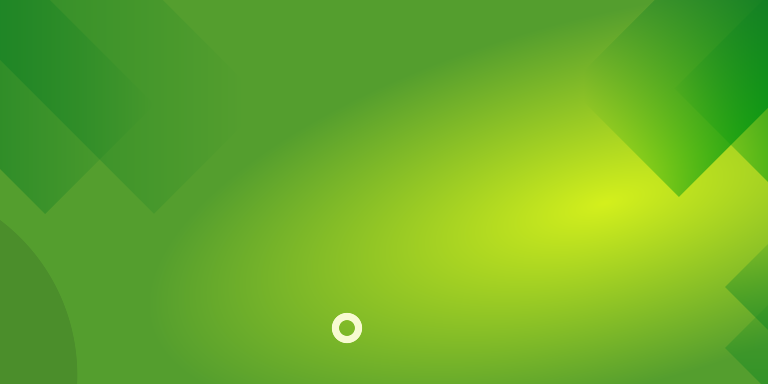
Write a Shadertoy shader that draws this background.

```glsl
// Green backdrop with a tilted lime glow, fading diamonds, a corner disc and a small ring.

const vec3 LEAF = vec3(0.33, 0.62, 0.18);
const vec3 LIME = vec3(0.83, 0.94, 0.11);
const vec3 FOREST = vec3(0.07, 0.50, 0.14);
const vec3 EMERALD = vec3(0.05, 0.62, 0.06);
const vec3 FERN = vec3(0.12, 0.55, 0.14);
const vec3 MOSS = vec3(0.295, 0.555, 0.17);
const vec3 CREAM = vec3(0.97, 0.98, 0.82);

// Coverage of a signed distance, softened over one pixel.
float coverage(float dist) {
    float pixel = 1.0 / iResolution.y;
    return 1.0 - smoothstep(-0.5 * pixel, 0.5 * pixel, dist);
}

// Box turned by 45 degrees; extent is measured along x+y and x-y.
float diamond(vec2 p, vec2 center, vec2 extent) {
    vec2 e = p - center;
    vec2 d = abs(vec2(e.x + e.y, e.x - e.y)) - extent;
    return max(d.x, d.y) * 0.70711;
}

// Linear ramp from 0 at start to 1 at end.
float ramp(float start, float end, float x) {
    return clamp((x - start) / (end - start), 0.0, 1.0);
}

// Normalized distance inside a tilted ellipse: 0 at center, 1 at rim.
float ellipseRadius(vec2 p, vec2 center, vec2 radii, float angle) {
    vec2 axis = vec2(cos(angle), sin(angle));
    vec2 e = p - center;
    return length(vec2(dot(e, axis), dot(e, vec2(-axis.y, axis.x))) / radii);
}

vec3 layer(vec3 base, vec3 tint, float dist, float opacity) {
    return mix(base, tint, coverage(dist) * opacity);
}

void mainImage(out vec4 fragColor, in vec2 fragCoord) {
    vec2 p = fragCoord / iResolution.y;

    // Glow
    float glow = ellipseRadius(p, vec2(1.575, 0.471), vec2(1.224, 0.482), 0.262);
    vec3 color = mix(LIME, LEAF, min(glow, 1.0));

    // Upper left diamonds, fading to the right
    color = layer(color, FOREST, diamond(p, vec2(-0.039, 0.884), vec2(0.285, 0.598)),
                  0.55 * ramp(0.40, 0.0, p.x));
    color = layer(color, FOREST, diamond(p, vec2(0.2415, 0.8926), vec2(0.290, 0.609)),
                  0.55 * ramp(0.64, 0.0, p.x));

    // Upper right diamonds, fading to the left
    vec3 jewel = mix(EMERALD, FOREST, ramp(0.6, 1.0, p.y));
    color = layer(color, jewel, diamond(p, vec2(1.831, 0.838), vec2(0.414, 0.288)),
                  ramp(1.52, 2.02, p.x));
    color = layer(color, jewel, diamond(p, vec2(2.043, 0.7695), vec2(0.2865)),
                  0.55 * ramp(1.73, 2.0, p.x));

    // Small diamonds on the right edge, fading upward
    for (int i = 0; i < 2; i++) {
        vec2 center = vec2(2.018, 0.2526 - 0.1588 * float(i));
        float fade = mix(0.2, 0.65, ramp(0.11, -0.11, p.y - center.y));
        color = layer(color, FERN, diamond(p, center, vec2(0.13)), fade);
    }

    // Corner disc and ring
    color = layer(color, MOSS, length(p - vec2(-0.305, 0.023)) - 0.5065, 1.0);
    float ring = abs(length(p - vec2(0.9036, 0.1458)) - 0.030) - 0.0095;
    color = layer(color, CREAM, ring, 1.0);

    fragColor = vec4(color, 1.0);
}
```
